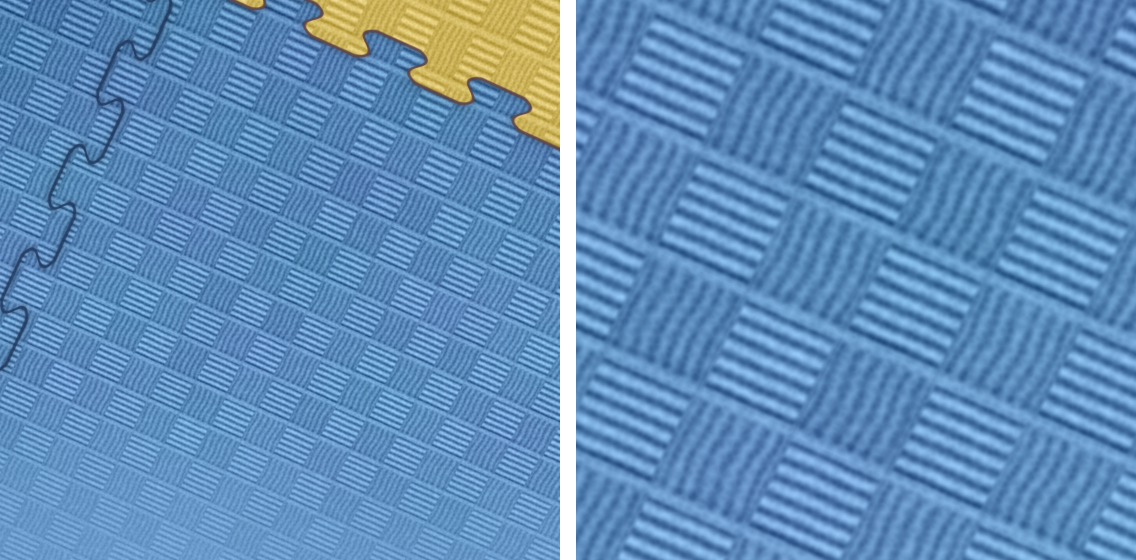
Left, the full canvas; right, a detail of the centre.
This texture is drawn by a WebGL 2 fragment shader. Its source:

```glsl
#version 300 es
precision highp float;
// Interlocking foam floor mats with an embossed basket weave, two blue and one yellow.

#define CELL_U vec2(0.0569, 0.0254)   // step along a row of cells
#define CELL_V vec2(-0.0303, 0.0602)  // step to the next row
#define CELL_ORIGIN vec2(0.5085, 0.4305)
#define RIBS 6.0
#define RELIEF 0.82
#define TOOTH_PERIOD 0.2044
#define TOOTH_DEPTH 0.056
#define SEAM_WIDTH 0.0028
#define BLUE_DARK vec3(0.26, 0.44, 0.635)
#define BLUE_LIGHT vec3(0.44, 0.635, 0.825)
#define YELLOW_DARK vec3(0.75, 0.65, 0.29)
#define YELLOW_LIGHT vec3(0.90, 0.81, 0.49)

uniform vec2 u_resolution;
out vec4 outColor;

const float TAU = 6.2831853;

vec2 hash2(vec2 p) {
    vec3 q = fract(p.xyx * vec3(0.1031, 0.1030, 0.0973));
    q += dot(q, q.yzx + 33.33);
    return fract((q.xx + q.yz) * q.zy);
}

// Distance to the nearest scattered point
float cellular(vec2 p) {
    vec2 id = floor(p);
    float nearest = 2.0;
    for (int y = -1; y <= 1; y++)
        for (int x = -1; x <= 1; x++) {
            vec2 n = id + vec2(x, y);
            nearest = min(nearest, length(n + hash2(n) - p));
        }
    return nearest;
}

float smoothMin(float a, float b, float k) {
    float h = max(k - abs(a - b), 0.0) / k;
    return min(a, b) - 0.25 * k * h * h;
}

// Signed distance to a row of dovetail teeth, negative on the toothed side
float seam(vec2 p, vec2 along, float start, float middle) {
    float s = dot(p, along) - start;
    float n = dot(p, vec2(-along.y, along.x)) - middle;
    float x = abs(mod(s + 0.5 * TOOTH_PERIOD, TOOTH_PERIOD) - 0.5 * TOOTH_PERIOD);
    float bulge = 0.0105 * sin(TAU * clamp(n / TOOTH_DEPTH, -0.5, 0.5));
    float side = x - 0.25 * TOOTH_PERIOD - bulge;
    float lobe = -smoothMin(-side, 0.5 * TOOTH_DEPTH - n, 0.014);
    return smoothMin(n + 0.5 * TOOTH_DEPTH, lobe, 0.014);
}

// Embossed height of the alternating ribs, about -1 to 1
float weave(vec2 g) {
    vec2 id = floor(g);
    vec2 f = g - id;
    vec2 rnd = hash2(id + 57.0);
    bool across = mod(id.x + id.y, 2.0) < 0.5;
    vec2 edge = min(f, 1.0 - f);
    float inside = smoothstep(0.0, 0.06, edge.x) * smoothstep(0.02, 0.09, edge.y);
    float wobble = 0.4 * sin(9.0 * f.x + TAU * rnd.x) + 0.7 * sin(8.0 * f.y + TAU * rnd.y);
    float phase = TAU * RIBS * (across ? f.y : f.x) + (across ? 0.2 : 1.0) * wobble;
    float rib = cos(phase - 0.1 * sin(phase));
    float h = across ? 0.1 + rib : -0.14 + 0.44 * rib;
    // Lit lip between rows, with its shadow just above
    float lip = exp(-pow(edge.y / 0.045, 2.0));
    float shadow = exp(-pow((f.y - 0.9) / 0.04, 2.0));
    float gap = exp(-pow(edge.x / 0.04, 2.0));
    return h * inside + 0.65 * lip - 0.4 * shadow - 0.25 * gap + 0.12 * (rnd.x - 0.5);
}

void main() {
    float pixel = 1.0 / min(u_resolution.x, u_resolution.y);
    vec2 p = gl_FragCoord.xy / u_resolution;
    p.y = 1.0 - p.y; // measured downward from the top

    // Mat outlines
    float yellowEdge = seam(p, vec2(0.910, 0.414), 0.5755, -0.2005);
    float leftEdge = seam(p, vec2(0.420, -0.908), -0.134, 0.2552);

    // Slight perspective: cells grow toward the top
    vec2 g = inverse(mat2(CELL_U, CELL_V)) * (p - CELL_ORIGIN);
    g /= 1.0 - 0.006 * g.y;
    float above = min(g.y, 0.0);
    g.y += 0.025 * above * above;
    // Each mat has its own offset of the weave
    g += 0.5;
    if (leftEdge < 0.0) g += vec2(0.9, -0.2);
    if (yellowEdge < 0.0) g += vec2(0.4, 0.2);

    // Relief fades and brightens toward the glossy lower part
    float gloss = smoothstep(0.68, 1.05, p.y + 0.16 * (0.5 - p.x));
    float relief = weave(g) * RELIEF * mix(1.0, 0.36, gloss);
    float shade = 0.43 + 0.32 * p.y + 0.12 * gloss
        + 0.04 * sin(7.0 * p.x + 3.0 * p.y) * sin(6.0 * p.y - 2.0 * p.x)
        - 0.18 * (1.0 - smoothstep(0.0, 0.4, length(p)));
    float mottle = 0.5 * (cellular(p * 180.0) - 0.5) + 0.2 * (cellular(p * 60.0) - 0.5);
    float light = shade + relief + mottle * mix(1.0, 0.6, gloss);

    // Blue foam with a faint green to violet tint
    vec3 color = mix(BLUE_DARK, BLUE_LIGHT, light);
    float tint = sin(11.0 * p.x + 8.0 * p.y + 1.0) * sin(17.0 * p.y - 6.0 * p.x);
    color += 0.01 * tint * vec3(-0.8, 1.0, -0.5) * (1.0 - gloss);

    // Dark gap beside the left mat
    float soft = max(pixel, 0.0018);
    float leftGap = 1.0 - smoothstep(SEAM_WIDTH - soft, SEAM_WIDTH + soft, abs(leftEdge));
    color *= 1.0 - 0.25 * exp(-abs(leftEdge) / 0.006);
    color = mix(color, vec3(0.12, 0.22, 0.38), 0.8 * leftGap);

    // Yellow foam, its cut rim and the shadow it casts
    vec3 yellow = mix(YELLOW_DARK, YELLOW_LIGHT, 0.42 + 0.75 * relief + mottle);
    color *= 1.0 - 0.3 * exp(-max(yellowEdge, 0.0) / 0.007);
    color = mix(color, yellow, 1.0 - smoothstep(-soft, soft, yellowEdge));
    float rim = 1.0 - smoothstep(SEAM_WIDTH - soft, SEAM_WIDTH + soft, abs(yellowEdge - 0.001));
    color = mix(color, vec3(0.38, 0.27, 0.28), 0.85 * rim);

    outColor = vec4(clamp(color, 0.0, 1.0), 1.0);
}
```
